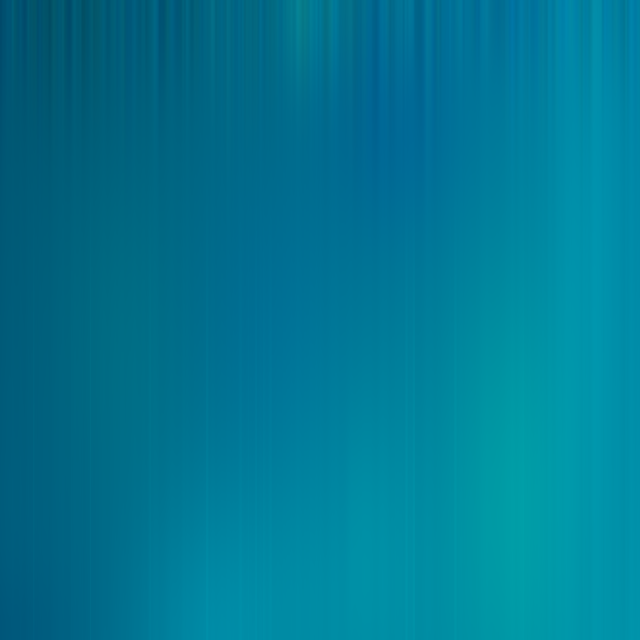
This background is drawn by a WebGL 2 fragment shader. Its source:

```glsl
#version 300 es
precision highp float;
// Teal and blue backdrop: a four-corner gradient with soft elliptical glows,
// overlaid with fine vertical streaks that are strong at the top edge
// and fade downward, each to its own depth.
uniform vec2 u_resolution;
out vec4 outColor;

float hash(float n) {
    n = fract(n * 0.1031);
    n *= n + 33.33;
    n *= n + n;
    return fract(n);
}

// Smooth one-dimensional value noise in the range -1 to 1
float noise(float x) {
    float cell = floor(x);
    float f = fract(x);
    return mix(hash(cell), hash(cell + 1.0), f * f * (3.0 - 2.0 * f)) * 2.0 - 1.0;
}

// Elliptical falloff, 1 at the center
float glow(vec2 p, vec2 center, vec2 radius) {
    vec2 d = (p - center) / radius;
    return exp(-dot(d, d));
}

vec3 backdrop(vec2 p) {
    vec3 bottom = mix(vec3(0.0, 0.37, 0.50), vec3(0.0, 0.58, 0.67), p.x);
    vec3 top = mix(vec3(0.0, 0.335, 0.44), vec3(0.0, 0.50, 0.64), p.x);
    vec3 color = mix(bottom, top, p.y);

    // Bright teal column and cyan band on the right
    color += vec3(0.0, 0.090, 0.020) * glow(p, vec2(0.80, 0.25), vec2(0.10, 0.36));
    color += vec3(0.0, 0.055, 0.040) * glow(p, vec2(0.92, 0.70), vec2(0.06, 0.50));

    // Light rising from the lower edge
    color += vec3(0.0, 0.100, 0.090) * glow(p, vec2(0.33, 0.00), vec2(0.13, 0.28));
    color += vec3(0.0, 0.075, 0.055) * glow(p, vec2(0.55, 0.12), vec2(0.14, 0.30));

    // Green haze at the left, blue haze in the middle
    color += vec3(0.0, 0.035, 0.010) * glow(p, vec2(0.19, 0.48), vec2(0.11, 0.26));
    color += vec3(0.0, 0.000, 0.030) * glow(p, vec2(0.42, 0.50), vec2(0.12, 0.25));

    // Upper highlight between deeper blue patches
    color += vec3(0.01, 0.060, 0.020) * glow(p, vec2(0.48, 1.00), vec2(0.06, 0.13));
    color += vec3(0.0, -0.045, 0.010) * glow(p, vec2(0.62, 0.80), vec2(0.11, 0.18));
    color += vec3(0.0, -0.030, 0.000) * glow(p, vec2(0.80, 1.00), vec2(0.05, 0.12));

    // Shaded left corners
    color -= vec3(0.0, 0.020, 0.030) * glow(p, vec2(0.12, 1.00), vec2(0.15, 0.20));
    color -= vec3(0.0, 0.030, 0.020) * glow(p, vec2(0.00, 0.00), vec2(0.12, 0.12));

    // Faint vertical fold below the center
    float fold = smoothstep(0.535, 0.555, p.x) - 0.5;
    color += vec3(0.0, 0.022, 0.010) * fold * glow(p, vec2(0.545, 0.20), vec2(0.07, 0.20));
    return color;
}

vec3 streaks(vec2 p) {
    float depth = 0.16 + 0.07 * noise(p.x * 45.0 + 9.0);
    float topFade = exp(-pow((1.0 - p.y) / depth, 2.0));
    float rightSide = smoothstep(0.70, 0.95, p.x);

    float fine = 0.0;
    float weight = 0.5;
    float frequency = 75.0;
    for (int i = 0; i < 3; i++) {
        fine += weight * noise(p.x * frequency + float(i) * 31.7);
        frequency *= 2.1;
        weight *= 0.8;
    }
    float tint = noise(p.x * 130.0 + 71.0);
    float strength = 0.045 * topFade + 0.005 + 0.010 * rightSide;
    vec3 color = vec3(0.1, 1.0, 0.95) * fine * strength;
    color += vec3(0.015, 0.012, -0.018) * tint * topFade;

    // Sparse pale threads hanging through the lower area
    float thread = smoothstep(0.72, 1.0, noise(p.x * 170.0 + 205.0));
    return color + vec3(0.0, 0.018, 0.014) * thread * smoothstep(0.85, 0.35, p.y);
}

void main() {
    vec2 p = gl_FragCoord.xy / u_resolution;
    vec3 color = backdrop(p) + streaks(p);
    outColor = vec4(clamp(color, 0.0, 1.0), 1.0);
}
```
